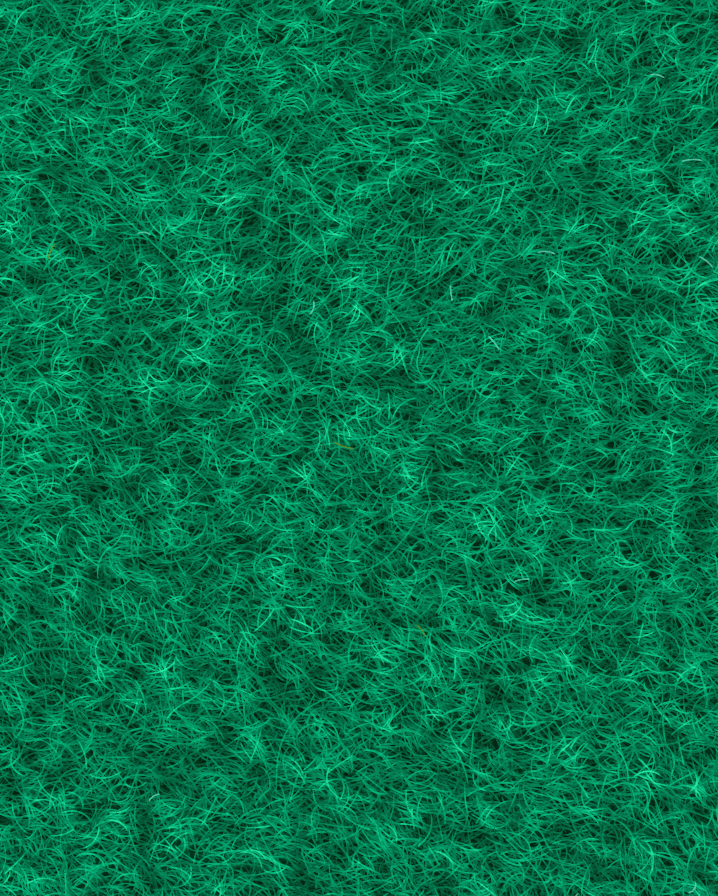
Give the GLSL for this texture, as a Shadertoy shader.

```glsl
// Green wool felt: many layers of short curved fibres painted from dark depths
// to bright surface, shaded by tufts of gradient noise, with a few long loose
// strands and rare pale or straw coloured glints on top.

#define LAYERS 26            // fibre layers from deep to surface
#define FIBRE_CELL 0.025     // grid size of the short fibres
#define FIBRE_WIDTH 0.0010   // half width of a fibre
#define FIBRE_ALPHA 0.74     // opacity of a fibre
#define SPREAD 1.7           // scatter of fibre directions, radians
#define BEND 1.1             // range of fibre curvature
#define DEEP_TONE 0.26       // tone of the lowest fibres
#define DEPTH_GAIN 0.37      // brightening towards the surface
#define TONE_VARIETY 0.36    // tone difference between fibres
#define TUFT_CONTRAST 0.46   // strength of the tuft shading
#define TUFT_SCALE 34.0      // tufts per canvas height

vec4 hash4(vec3 p) {
    vec4 q = fract(p.xyzx * vec4(0.1031, 0.1030, 0.0973, 0.1099));
    q += dot(q, q.wzxy + 33.33);
    return fract((q.xxyz + q.yzzw) * q.zywx);
}

float cornerSlope(vec2 cell, vec2 offset) {
    float angle = 6.2832 * hash4(vec3(cell, 71.0)).x;
    return dot(vec2(cos(angle), sin(angle)), offset);
}

float gradientNoise(vec2 p) {
    vec2 i = floor(p), f = p - i;
    vec2 u = f * f * f * (f * (f * 6.0 - 15.0) + 10.0);
    vec2 e = vec2(1.0, 0.0);
    return mix(mix(cornerSlope(i, f), cornerSlope(i + e, f - e), u.x),
               mix(cornerSlope(i + e.yx, f - e.yx), cornerSlope(i + 1.0, f - 1.0), u.x), u.y);
}

// Combing direction of the nap: leans down to the right near the bottom
float napAngle(vec2 p) {
    return mix(-0.5, 0.25, p.y) + 0.9 * gradientNoise(p * 5.0);
}

// One fibre per grid cell; returns coverage and a random pick of the top one
vec2 fibreLayer(vec2 p, float cell, float reach, float presence, float nap, float seed) {
    float pixel = 1.0 / iResolution.y;
    vec2 g = p / cell + hash4(vec3(seed, 5.0, 9.0)).xy;
    vec2 home = floor(g);
    vec2 best = vec2(0.0);
    for (int y = -1; y <= 1; y++)
    for (int x = -1; x <= 1; x++) {
        vec2 id = home + vec2(x, y);
        vec4 place = hash4(vec3(id, seed));
        vec4 form = hash4(vec3(id, seed + 137.0));
        if (form.w > presence) continue;

        // Local frame, then straighten the parabolic bend
        float angle = nap + SPREAD * (place.z + place.w - 1.0);
        float c = cos(angle), s = sin(angle);
        vec2 d = (g - id - place.xy) * cell;
        vec2 q = vec2(c * d.x + s * d.y, c * d.y - s * d.x);
        float halfLength = cell * reach * mix(0.55, 0.92, form.x);
        float along = q.x / halfLength;
        float bend = BEND * (form.y - 0.5);
        float slope = 2.0 * bend * along;
        float across = abs(q.y - bend * halfLength * (along * along - 0.33));
        across /= sqrt(1.0 + slope * slope);

        float cover = 1.0 - smoothstep(0.3 * FIBRE_WIDTH, FIBRE_WIDTH + 0.5 * pixel, across);
        cover *= 1.0 - smoothstep(0.7, 1.0, abs(along));
        if (cover > best.x) best = vec2(cover, form.z);
    }
    return best;
}

// Green ramp: blue follows green, red only enters in the brightest fibres
vec3 woolColour(float tone) {
    return vec3(0.015 + 0.7 * max(tone - 0.68, 0.0), tone, max(0.74 * tone - 0.04, 0.02));
}

void mainImage(out vec4 fragColor, in vec2 fragCoord) {
    vec2 p = fragCoord / iResolution.y;
    float nap = napAngle(p);

    // Felted body
    float tone = 0.17;
    for (int i = 0; i < LAYERS; i++) {
        float depth = float(i) / float(LAYERS - 1);
        vec2 fibre = fibreLayer(p, FIBRE_CELL, 1.0, 1.0, nap, float(i) * 3.0 + 1.0);
        float fibreTone = DEEP_TONE + DEPTH_GAIN * depth + TONE_VARIETY * (fibre.y - 0.5);
        tone = mix(tone, fibreTone, FIBRE_ALPHA * fibre.x);
    }

    // Tufts and hollows, broad unevenness and fine fuzz
    float tuft = gradientNoise(p * TUFT_SCALE) + 0.4 * gradientNoise(p * 11.0 + 40.0);
    tone *= 1.0 + TUFT_CONTRAST * tuft;
    tone += 0.07 * gradientNoise(p * 230.0 + 9.0);

    // Long loose strands
    vec2 strand = fibreLayer(p, 0.12, 1.0, 0.32, nap, 211.0);
    tone = mix(tone, 0.66 + 0.15 * strand.y, 0.6 * strand.x);
    vec3 colour = woolColour(clamp(tone, 0.1, 0.9));

    // Rare glints
    vec2 glint = fibreLayer(p, 0.05, 0.3, 0.05, nap, 307.0);
    vec3 glintColour = mix(vec3(0.42, 0.86, 0.74), vec3(0.46, 0.55, 0.14), step(0.8, glint.y));
    colour = mix(colour, glintColour, 0.7 * glint.x);

    fragColor = vec4(colour, 1.0);
}
```
